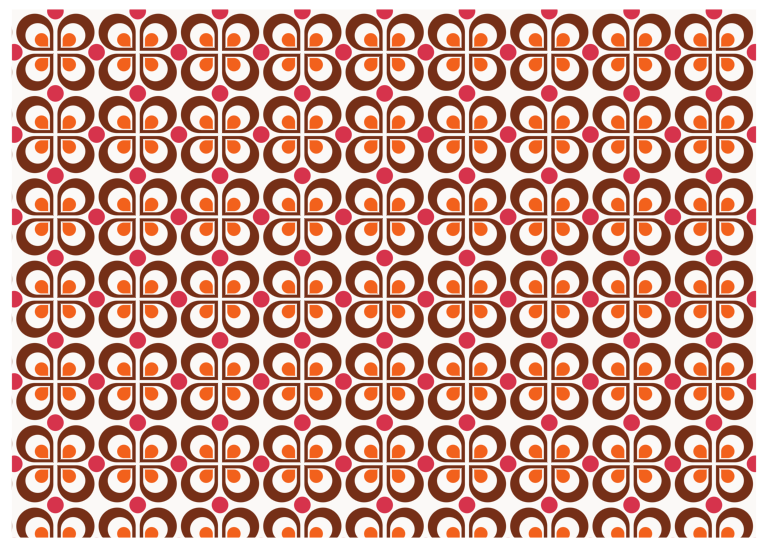
Reproduce this pattern procedurally as a Shadertoy shader.

```glsl
// Retro tile print: four-petal flowers on a square grid with dots between them,
// framed by a plain margin. Each cell is folded into one quadrant, where nested
// teardrop distance functions draw the petal, its opening and its seed.

// Circle of radius r with one squared corner, placed at 'corner'.
float teardrop(vec2 p, vec2 corner, float r) {
    vec2 d = p - corner - r;
    bool squared = d.x < 0.0 && d.y < 0.0;
    return (squared ? max(-d.x, -d.y) : length(d)) - r;
}

// Coverage of a shape from its signed distance.
float cover(float dist, float soft) {
    return 1.0 - smoothstep(-soft, soft, dist);
}

void mainImage(out vec4 fragColor, in vec2 fragCoord) {
    // One unit is one repeat; 9.33 repeats span the canvas width.
    float pixel = 9.33 / iResolution.x;
    float soft = 0.75 * pixel;
    vec2 p = (fragCoord - 0.5 * iResolution.xy) * pixel;

    // Repeat around flower centres, then mirror into a single quadrant.
    vec2 q = abs(fract(p - vec2(0.008, -0.306) + 0.5) - 0.5);

    vec3 paper = vec3(0.985, 0.977, 0.967);
    vec3 brown = vec3(0.46, 0.185, 0.09);
    vec3 orange = vec3(0.95, 0.38, 0.11);
    vec3 red = vec3(0.84, 0.20, 0.30);

    // Petal, pale opening and seed, from the outside in.
    vec3 color = paper;
    color = mix(color, brown, cover(teardrop(q, vec2(0.025, 0.018), 0.225), soft));
    color = mix(color, paper, cover(teardrop(q, vec2(0.066, 0.055), 0.149), soft));
    color = mix(color, orange, cover(teardrop(q, vec2(0.088, 0.070), 0.081), soft));

    // Dots halfway between neighbouring flowers.
    float dots = min(length(q - vec2(0.5, 0.0)), length(q - vec2(0.0, 0.5))) - 0.101;
    color = mix(color, red, cover(dots, soft));

    // Plain margin around the print.
    vec2 edge = abs(p - vec2(0.0, 0.006)) - vec2(4.52, 3.208);
    color = mix(vec3(1.0), color, cover(max(edge.x, edge.y), soft));

    fragColor = vec4(color, 1.0);
}
```
